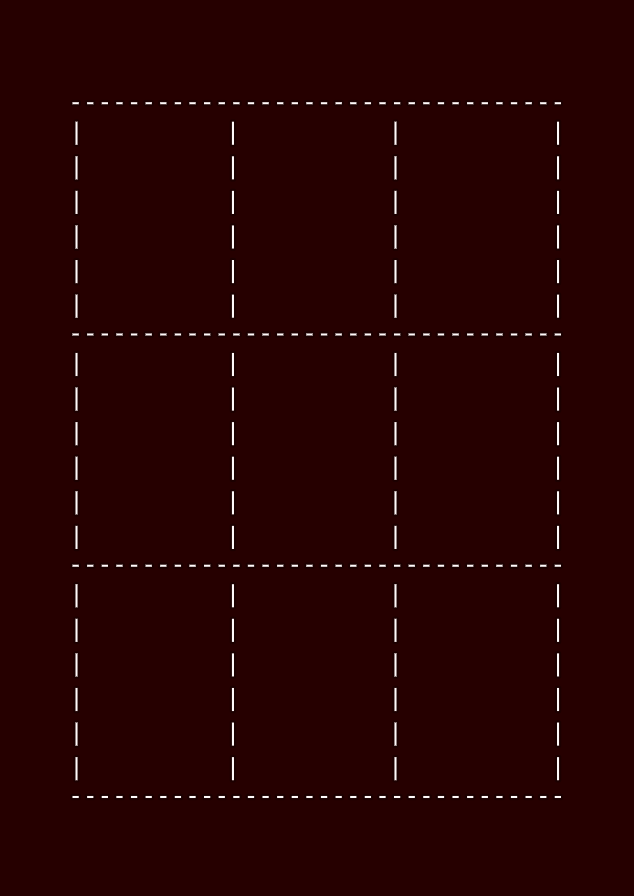
This pattern is drawn by a Shadertoy shader. Its source:

```glsl
// Dark maroon sheet with a dashed white grid of three by three upright cells.
// Lengths are fractions of the canvas height, measured from the top left.
#define CELLS 3.0
#define ROW_TOP 0.1152
#define ROW_PITCH 0.2581
#define COL_FIRST 0.2600
#define COL_PITCH 0.1814
#define LEFT_INSET 0.0068
#define THICKNESS 0.0023
#define H_DASH vec3(0.0809, 0.01631, 0.0070)  // start, period, length
#define V_DASH vec3(0.0206, 0.0386, 0.0258)   // start, period, length
#define GROUND vec3(0.149, 0.0, 0.0)
#define HALO vec3(0.11, 0.0, 0.0)
#define INK vec3(1.0, 0.98, 0.98)

float boxDistance(vec2 p, vec2 halfSize) {
    vec2 q = abs(p) - halfSize;
    return length(max(q, 0.0)) + min(max(q.x, q.y), 0.0);
}

// Offset from the centre of the nearest dash in a run of count dashes.
float dashOffset(float t, vec3 dash, float count) {
    float u = t - dash.x - 0.5 * dash.z;
    return u - dash.y * clamp(round(u / dash.y), 0.0, count - 1.0);
}

// Short dashes run unbroken across each row line.
float rowDistance(vec2 p) {
    float row = clamp(round((p.y - ROW_TOP) / ROW_PITCH), 0.0, CELLS);
    vec2 offset = vec2(dashOffset(p.x, H_DASH, 34.0), p.y - ROW_TOP - row * ROW_PITCH);
    return boxDistance(offset, 0.5 * vec2(H_DASH.z, THICKNESS));
}

// Long dashes restart in every cell; the leftmost line is inset.
float columnDistance(vec2 p) {
    float column = clamp(round((p.x - COL_FIRST) / COL_PITCH), -1.0, CELLS - 1.0);
    float lineX = COL_FIRST + column * COL_PITCH + (column < 0.0 ? LEFT_INSET : 0.0);
    float cell = clamp(floor((p.y - ROW_TOP) / ROW_PITCH), 0.0, CELLS - 1.0);
    float cellY = p.y - ROW_TOP - cell * ROW_PITCH;
    vec2 offset = vec2(p.x - lineX, dashOffset(cellY, V_DASH, 6.0));
    return boxDistance(offset, 0.5 * vec2(THICKNESS, V_DASH.z));
}

void mainImage(out vec4 fragColor, in vec2 fragCoord) {
    float pixel = 1.0 / iResolution.y;
    vec2 p = vec2(fragCoord.x, iResolution.y - fragCoord.y) * pixel;
    float d = min(rowDistance(p), columnDistance(p));

    // Faint dark rim, then the antialiased stroke.
    vec3 color = mix(HALO, GROUND, smoothstep(0.0018, 0.0032, d));
    color = mix(color, INK, clamp(0.5 - d / pixel, 0.0, 1.0));
    fragColor = vec4(color, 1.0);
}
```
